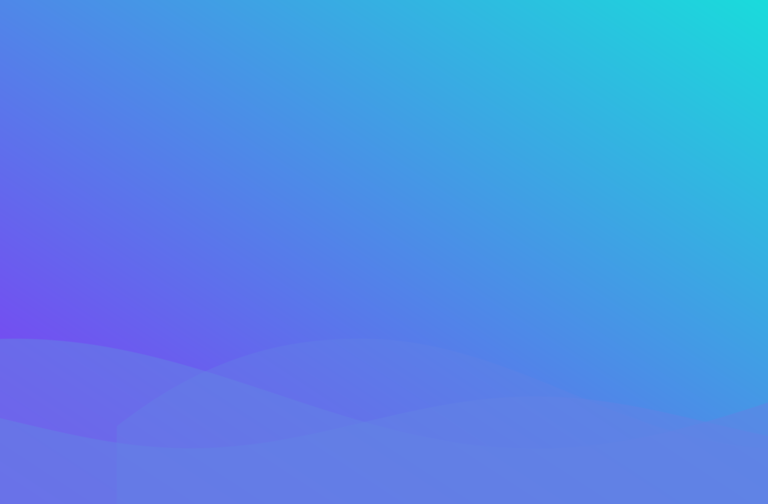
Write a Shadertoy shader that draws this background.

```glsl
// A diagonal violet-to-cyan gradient with three translucent waves at the foot.
// Each wave is a cosine crest line filled downward; overlapping fills
// blend toward one shared periwinkle tint.

#define VIOLET vec3(0.52, 0.20, 0.96)
#define CYAN vec3(0.10, 0.86, 0.86)
#define WAVE_TINT vec3(0.385, 0.51, 0.895)
#define STRONG_ALPHA 0.54
#define SOFT_ALPHA 0.38
#define HILL_CREST 0.471
#define HILL_START 0.152

const float TAU = 6.2831853;

// Height of a cosine wave whose top lies at x = crest
float waveHeight(float x, float crest, float period, float mean, float amplitude) {
    return mean + amplitude * cos(TAU * (x - crest) / period);
}

// Hill with a steeper left flank and a cosine right flank
float hillHeight(float x) {
    float rightFlank = waveHeight(x, HILL_CREST, 1.094, 0.219, 0.109);
    float distanceLeft = max(HILL_CREST - x, 0.0);
    float leftFlank = 0.328 - 0.065 * pow(distanceLeft / 0.204, 2.2);
    return x < HILL_CREST ? leftFlank : rightFlank;
}

// Smooth coverage of the area below a crest line
float fillBelow(float y, float height, float pixel) {
    return smoothstep(-pixel, pixel, height - y);
}

void mainImage(out vec4 fragColor, in vec2 fragCoord) {
    vec2 uv = fragCoord / iResolution.xy;
    vec2 pixel = 1.0 / iResolution.xy;

    // Corner-to-corner gradient
    vec3 color = mix(VIOLET, CYAN, 0.5 * (uv.x + uv.y));

    // Wide wave, highest at the left side
    float wide = waveHeight(uv.x, 0.0195, 1.354, 0.219, 0.109);
    color = mix(color, WAVE_TINT, STRONG_ALPHA * fillBelow(uv.y, wide, pixel.y));

    // Central hill, cut off by a vertical edge on its left
    float hill = fillBelow(uv.y, hillHeight(uv.x), pixel.y);
    hill *= smoothstep(-pixel.x, pixel.x, uv.x - HILL_START);
    color = mix(color, WAVE_TINT, SOFT_ALPHA * hill);

    // Low wave in front
    float low = waveHeight(uv.x, 0.697, 0.898, 0.162, 0.0514);
    color = mix(color, WAVE_TINT, STRONG_ALPHA * fillBelow(uv.y, low, pixel.y));

    fragColor = vec4(color, 1.0);
}
```
